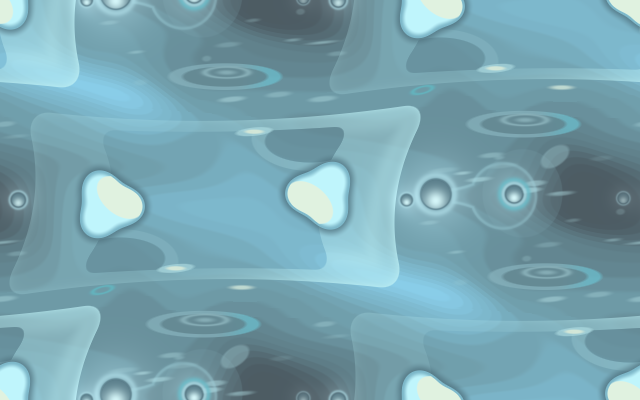
Give the GLSL for this pattern, as a Shadertoy shader.

```glsl
// Half-drop repeat of a glassy ribbon frame with pebbles, bubbles and ripples
// on a banded blue-grey wash. Parts are distance functions of the offset to
// their nearest copy; the canvas is 480 units tall and y runs downward.

float unitPx; // one pixel in canvas units

// Offset from the nearest copy of a point on the half-drop lattice
vec2 near(vec2 p, float x, float y) {
    vec2 d = p - vec2(x, y);
    d -= floor(d.y / 240. + .5) * vec2(384, 240);
    return vec2(mod(d.x + 384., 768.) - 384., d.y);
}

float fill(float d) { return clamp(.5 - d / unitPx, 0., 1.); }
float soft(float d, float w) { return 1. - smoothstep(-w, w, d); }
float line(float d, float w) { return exp(-d * d / (w * w)); }
float hash(float n) { return fract(sin(n * 91.73) * 4375.85); }

float blob(vec2 d, float rx, float ry) {
    d /= vec2(rx, ry);
    return exp(-dot(d, d));
}

float oval(vec2 d, float rx, float ry, float a) {
    d = vec2(cos(a) * d.x + sin(a) * d.y, cos(a) * d.y - sin(a) * d.x);
    return (length(d / vec2(rx, ry)) - 1.) * min(rx, ry);
}

// Rounded box with inward-bowed sides, unchanged by a half turn
float bowedBox(vec2 d, vec2 size, vec2 bow, float radius) {
    vec2 side = vec2(d.x < 0. ? -1 : 1, d.y < 0. ? -1 : 1);
    vec2 q = abs(d) - size - bow * d.yx * d.yx + vec2(.12, .01) * d.yx * side + radius;
    return length(max(q, 0.)) + min(max(q.x, q.y), 0.) - radius;
}

vec3 wash(vec2 p) {
    // Lattice-periodic ripple bends the bands
    vec2 a = 6.28318 * vec2(p.x / 768. + p.y / 480., p.x / 768. - p.y / 480.);
    p += 7. * vec2(sin(a.x * 2. + a.y), sin(a.y * 3. - a.x));
    vec2 glow = near(p, 490., 350.), shade = near(p, 728., 243.);
    glow.y -= .28 * glow.x;
    shade.y -= .2 * shade.x;
    float t = .42 + .48 * blob(glow, 130., 40.) - .36 * blob(shade, 75., 55.);
    t += .26 * blob(near(p, 290., 255.), 210., 68.);
    t -= .16 * blob(near(p, 690., 235.), 150., 70.);
    t += .025 * sin(a.x * 3. + 2. * sin(a.y * 2.));
    // Posterised steps with smoothed edges
    t = (floor(t * 20.) + smoothstep(.35, .65, fract(t * 20.))) / 20.;
    vec3 c = mix(vec3(.3, .36, .39), vec3(.38, .51, .55), smoothstep(.02, .32, t));
    c = mix(c, vec3(.44, .62, .67), smoothstep(.3, .5, t));
    c = mix(c, vec3(.49, .72, .8), smoothstep(.48, .7, t));
    return mix(c, vec3(.54, .81, .92), smoothstep(.68, .95, t));
}

void addRibbon(inout vec3 c, vec2 d) {
    float outer = bowedBox(d, vec2(217, 95), vec2(.0022, .0003), 32.);
    float hole = fill(bowedBox(d, vec2(124, 82), vec2(.0042, .0002), 24.));
    float right = smoothstep(-60., 215., d.x);
    float alpha = .13 + (.1 + .25 * right) * exp(min(outer, 0.) / 5.);
    alpha += right * (.2 + .16 * line(outer + 24. + .1 * d.y, 12.) + .2 * smoothstep(-20., 110., d.y));
    c = mix(c, vec3(.73, .93, .95), fill(outer) * (1. - hole) * alpha);
    // Curled ends and edge lenses, mirrored through the centre
    vec2 e = d.x < 0. ? -d : d;
    float curl = fill(oval(e - vec2(114, -74), 70., 39., 0.));
    float hollow = fill(oval(e - vec2(114, -70), 54., 25., 0.));
    c = mix(c, vec3(.68, .87, .9), hole * curl * (1. - hollow) * (.16 + .2 * right));
    c = mix(c, vec3(.38, .53, .58), hole * hollow * .5);
    e -= vec2(47, -82);
    c = mix(c, vec3(.7, .88, .9), .6 * fill(oval(e, 22., 5., -.1)));
    c = mix(c, vec3(.88, .93, .85), .8 * soft(oval(e, 11., 2.5, 0.), 1.));
}

void addPebble(inout vec3 c, vec2 d) {
    float body = length(d) - 38. - 6. * cos(3. * atan(d.y, d.x) + 2.93);
    c = mix(c, vec3(.29, .42, .47), .75 * soft(body - 4., 7.));
    c = mix(c, vec3(.49, .72, .79), fill(body));
    c = mix(c, vec3(.75, .96, .99), soft(body + 5., 4.));
    float cream = oval(d - vec2(-14, 9), 32., 20., .7);
    c = mix(c, vec3(.88, .95, .88), fill(max(cream, body + 3.)));
}

void addRipple(inout vec3 c, vec2 d) {
    float rim = oval(d, 68., 16., 0.), core = oval(d - vec2(2, -5), 26., 6.5, 0.);
    vec3 tint = mix(vec3(.53, .7, .74), vec3(.42, .76, .82), smoothstep(10., 60., d.x));
    c = mix(c, tint, .7 * fill(rim));
    c = mix(c, vec3(.38, .52, .56), .85 * fill(rim + 4.));
    c = mix(c, vec3(.6, .76, .79), .6 * min(line(core, 1.2) + soft(core + 4., 2.), 1.));
}

void addBubble(inout vec3 c, vec2 d, float r, float strength) {
    float l = length(d);
    c += strength * .12 * exp(-l * l / (r * r * 3.));
    c = mix(c, vec3(.66, .84, .88), strength * .75 * line(l - r * .88, r * .15));
    float glint = blob(d - vec2(0, .3 * r), r * .5, r * .5);
    c = mix(c, mix(vec3(.35, .49, .54), vec3(.83, .96, .97), glint), strength * soft(l - r * .68, 1.));
    c = mix(c, vec3(.28, .41, .46), strength * .55 * line(l - r * .7, 1.2));
}

void mainImage(out vec4 fragColor, in vec2 fragCoord) {
    unitPx = 480. / iResolution.y;
    vec2 p = vec2(fragCoord.x, iResolution.y - fragCoord.y) * unitPx;
    vec3 c = wash(p);
    vec2 d = near(p, 258., 240.), gap = near(p, 642., 240.);
    // Scattered glints between frames
    for (float i = 1.; i < 30.; i++) {
        vec2 at = near(p, 510. + 285. * hash(i), 120. + 240. * hash(i + 40.));
        float g = soft(oval(at, 3. + 13. * hash(i + 80.), 1.5 + 2. * hash(i + 120.), -.1), 1.5);
        c = mix(c, vec3(.69, .86, .88), g * (.12 + .4 * hash(i + 160.)));
    }
    addRibbon(c, d);
    addPebble(c, (d.x < 0. ? -d : d) - vec2(128, -6));
    addRipple(c, gap.y < 0. ? gap + vec2(14, 91) : gap - vec2(12, 92));
    // Clear vessel: a large bubble drawn out toward the small one
    vec2 v = gap + vec2(38, 5);
    float neck = abs(v.y) - 9. - .006 * pow(max(v.x + 70., 0.), 2.);
    float vessel = min(length(v) - 41., max(neck, max(v.x, -v.x - 62.)));
    c = mix(c, vec3(.6, .8, .84), .1 * fill(vessel) + .35 * line(vessel + 2., 2.2));
    c = mix(c, vec3(.5, .66, .7), .18 * soft(oval(gap + vec2(15, 8), 48., 53., 0.), 1.));
    c = mix(c, vec3(.62, .78, .81), .4 * soft(oval(gap - vec2(24, -52), 19., 11., -.6), 1.5));
    vec2 eye = gap + vec2(25, 7);
    c = mix(c, vec3(.34, .66, .71), .8 * line(length(eye) - 17., 3.5));
    addBubble(c, eye, 15., 1.);
    addBubble(c, gap + vec2(119, 7), 26., 1.);
    addBubble(c, gap + vec2(154, 0), 10., .9);
    addBubble(c, near(p, 22., 240.), 12., .8);
    addBubble(c, near(p, 748., 238.), 9., .45);
    // Teal bead and cream streak below the frame
    c = mix(c, vec3(.38, .72, .76), .8 * line(oval(near(p, 123., 348.), 12., 4., -.25), 1.2));
    c = mix(c, vec3(.85, .93, .87), .75 * soft(oval(near(p, 290., 345.), 13., 2.5, 0.), 1.5));
    fragColor = vec4(min(c, 1.), 1);
}
```
